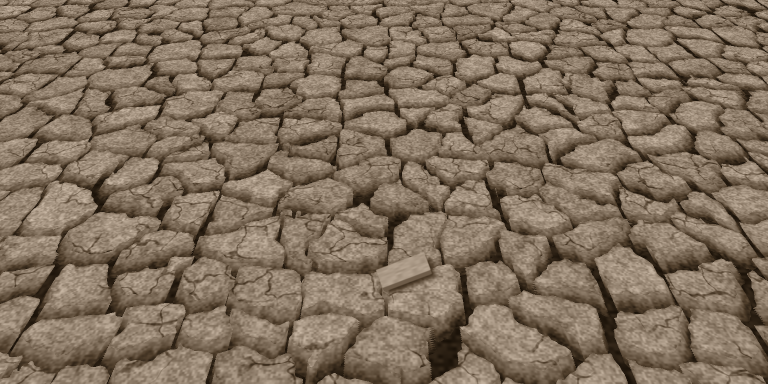
Give the GLSL for this texture, as a Shadertoy shader.

```glsl
// Sun-baked mud split into blocks, receding in perspective, with one pale slab.
// Warped Voronoi cells form the block tops; a short march up the ground plane
// finds the front wall seen through each crack. One tone drives the earth colour.

const float HORIZON = 1.65;            // height of the vanishing line
const vec2  CELL_DENSITY = vec2(7.9, 16.0);
const float SIDE_GAP = 0.045;          // crack half width, sides and back
const float FRONT_GAP = 0.17;          // extra setback showing the front wall
const float WALL_DEPTH = 0.44;
const int   WALL_STEPS = 12;
const float TOP_TONE = 0.605;
const float WALL_TONE = 0.51;
const float DEEP_TONE = 0.20;
const float FLOOR_TONE = 0.15;
const vec2  SLAB_CENTRE = vec2(1.05, 0.297);
const vec2  SLAB_HALF = vec2(0.064, 0.022);
const float SLAB_ANGLE = 0.36;
const int   SAMPLES = 2;               // antialiasing grid side

vec2 hash2(vec2 p) {
    vec3 q = fract(p.xyx * vec3(0.1031, 0.1030, 0.0973));
    q += dot(q, q.yzx + 33.33);
    return fract((q.xx + q.yz) * q.zy);
}

float noise(vec2 p) {
    vec2 i = floor(p), f = fract(p);
    f = f * f * (3.0 - 2.0 * f);
    float a = mix(hash2(i).x, hash2(i + vec2(1, 0)).x, f.x);
    float b = mix(hash2(i + vec2(0, 1)).x, hash2(i + vec2(1, 1)).x, f.x);
    return mix(a, b, f.y);
}

vec2 noise2(vec2 p) {
    return vec2(noise(p), noise(p + 57.3)) - 0.5;
}

// x: distance inside the block top (negative in cracks), y: block random value
vec2 block(vec2 p, float frontGap, float sideGap) {
    vec2 home = floor(p), owner = home, toOwner = vec2(0.0);
    float nearest = 9.0;
    for (int k = 0; k < 9; k++) {
        vec2 c = home + vec2(k % 3 - 1, k / 3 - 1);
        vec2 r = c + 0.08 + 0.84 * hash2(c) - p;
        if (dot(r, r) < nearest) { nearest = dot(r, r); owner = c; toOwner = r; }
    }
    float inside = 9.0;
    for (int k = 0; k < 9; k++) {
        if (k == 4) continue;
        vec2 c = owner + vec2(k % 3 - 1, k / 3 - 1);
        vec2 r = c + 0.08 + 0.84 * hash2(c) - p;
        vec2 n = normalize(r - toOwner);
        float gap = sideGap + frontGap * max(-n.y, 0.0);
        inside = min(inside, dot(0.5 * (r + toOwner), n) - gap);
    }
    return vec2(inside, hash2(owner + 7.7).y);
}

// Main blocks with ragged, uneven rims
vec2 mudBlock(vec2 p) {
    vec2 warped = p + 0.35 * noise2(p * 1.6) + 0.14 * noise2(p * 5.0);
    vec2 b = block(warped, FRONT_GAP, SIDE_GAP * (0.3 + 1.4 * noise(p * 0.9)));
    b.x += 0.06 * (noise(p * 11.0) - 0.5);
    return b;
}

float topTone(vec2 p, vec2 b) {
    float tone = TOP_TONE + 0.07 * (b.y - 0.5);
    tone += 0.10 * (noise(p * 3.5) - 0.5) + 0.13 * (noise(p * 13.0) - 0.5);
    tone += 0.20 * (noise(p * 31.0) - 0.5);
    tone -= 0.09 * (1.0 - smoothstep(0.0, 0.07, b.x));
    // hairline cracks across some of the tops
    vec2 q = p * 1.7 + 0.5 * noise2(p * 3.0) + 0.15 * noise2(p * 10.0);
    float hair = 1.0 - smoothstep(0.0, 0.045, block(q + 31.0, 0.03, 0.0).x);
    return tone - 0.22 * hair * smoothstep(0.4, 0.65, noise(p * 1.3 + 9.0));
}

float groundTone(vec2 g) {
    vec2 b = mudBlock(g);
    if (b.x > 0.0) return topTone(g, b);
    float stepLength = WALL_DEPTH / float(WALL_STEPS), before = b.x;
    for (int i = 1; i <= WALL_STEPS; i++) {
        float depth = stepLength * float(i);
        b = mudBlock(g + vec2(0.0, depth));
        if (b.x > 0.0) {
            depth -= stepLength * b.x / (b.x - before);
            float tone = mix(WALL_TONE, DEEP_TONE, smoothstep(0.0, WALL_DEPTH, depth));
            tone += 0.12 * (noise(vec2(g.x * 17.0, depth * 9.0)) - 0.5);
            return tone + 0.14 * (noise(g * 27.0) - 0.5);
        }
        before = b.x;
    }
    return FLOOR_TONE + 0.12 * (noise(g * 15.0) - 0.5);
}

float box(vec2 p, vec2 halfSize) {
    vec2 d = abs(p) - halfSize;
    return length(max(d, 0.0)) + min(max(d.x, d.y), 0.0);
}

// Pale slab: cast shadow, shaded side, then lit top
float addSlab(float tone, vec2 p) {
    float c = cos(SLAB_ANGLE), s = sin(SLAB_ANGLE);
    vec2 q = mat2(c, -s, s, c) * (p - SLAB_CENTRE);
    float shadow = smoothstep(0.012, -0.008, box(q - vec2(0.008, -0.022), SLAB_HALF));
    tone = mix(tone, 0.17, 0.8 * shadow);
    float side = smoothstep(0.002, -0.002, box(q + vec2(0.0, 0.011), SLAB_HALF) - 0.003);
    tone = mix(tone, 0.43, side);
    float top = smoothstep(0.002, -0.002, box(q, SLAB_HALF) - 0.003);
    return mix(tone, 0.67 + 0.10 * (noise(q * vec2(70.0, 220.0)) - 0.5), top);
}

vec3 earth(float tone) {
    float warmth = clamp(0.25 + 2.4 * tone, 0.0, 1.0);
    return max(vec3(tone) - warmth * vec3(0.0, 0.068, 0.142), 0.0);
}

void mainImage(out vec4 fragColor, in vec2 fragCoord) {
    vec3 sum = vec3(0.0);
    for (int k = 0; k < SAMPLES * SAMPLES; k++) {
        vec2 offset = (vec2(k % SAMPLES, k / SAMPLES) + 0.5) / float(SAMPLES) - 0.5;
        vec2 p = (fragCoord + offset) / iResolution.y;
        vec2 g = CELL_DENSITY * vec2(p.x - 1.0, 1.0) / (HORIZON - p.y);
        sum += earth(addSlab(groundTone(g), p));
    }
    fragColor = vec4(sum / float(SAMPLES * SAMPLES), 1.0);
}
```
